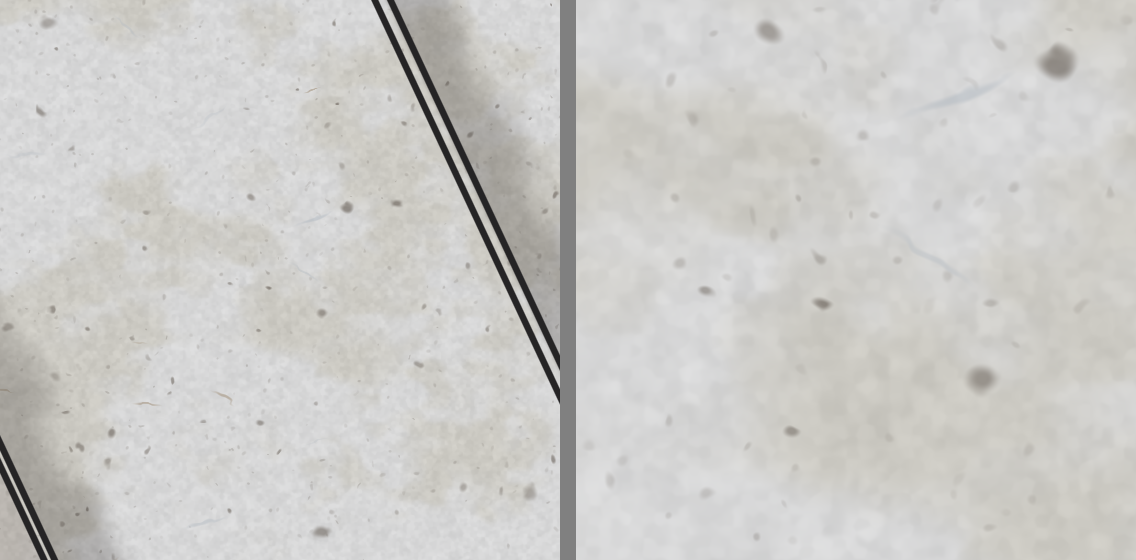
Left: the whole. Right: its middle third, enlarged.
This texture is drawn by a WebGL 1 fragment shader. Its source:

```glsl
precision highp float;

uniform vec2 u_resolution;

// Stone
const vec3 COOL_STONE = vec3(0.842, 0.843, 0.845);
const vec3 WARM_STONE = vec3(0.798, 0.790, 0.762);
const vec3 SHADE = vec3(0.685, 0.680, 0.678);
const vec3 SIDE_SLAB = vec3(0.765, 0.755, 0.760);
const vec2 PATCH_STRETCH = vec2(1.0, 1.4);
const float GRAIN = 0.075;

// Marks
const vec3 PIT = vec3(0.43, 0.40, 0.37);
const vec3 RUST = vec3(0.62, 0.55, 0.46);
const vec3 BLUE_VEIN = vec3(0.70, 0.73, 0.76);

// Paired joints
const vec3 JOINT = vec3(0.145, 0.140, 0.145);
const vec2 JOINT_NORMAL = vec2(0.906, 0.423);
const float FIRST_PAIR = 0.080;
const float PAIR_PERIOD = 0.962;
const float NARROW_GAP = 0.0170;
const float WIDE_GAP = 0.0255;
const float JOINT_HALF_WIDTH = 0.0058;
const float SHADE_START = 0.065;
const float SHADE_END = 0.150;

float hash(vec2 p) {
  return fract(sin(dot(p, vec2(127.1, 311.7))) * 43758.55);
}

vec2 hash2(vec2 p) {
  return vec2(hash(p), hash(p + 57.3));
}

// Smooth cellular noise: random cell values blended by distance
float cellNoise(vec2 p) {
  vec2 cell = floor(p);
  float sum = 0.0;
  float total = 0.0;
  for (int j = -1; j <= 1; j++) {
    for (int i = -1; i <= 1; i++) {
      vec2 id = cell + vec2(float(i), float(j));
      vec2 away = p - id - 0.15 - 0.7 * hash2(id);
      float weight = exp(-6.0 * dot(away, away));
      sum += weight * hash(id + 19.7);
      total += weight;
    }
  }
  return sum / total;
}

// Scattered soft ellipses; radius is in cell units
float specks(vec2 p, float chance, float radius, float stretch, float tilt) {
  vec2 cell = floor(p);
  float mark = 0.0;
  for (int j = -1; j <= 1; j++) {
    for (int i = -1; i <= 1; i++) {
      vec2 id = cell + vec2(float(i), float(j));
      float present = step(hash(id + 3.1), chance);
      float angle = tilt * (hash(id + 8.6) - 0.5);
      float c = cos(angle);
      float s = sin(angle);
      vec2 q = mat2(c, -s, s, c) * (p - id - hash2(id + 41.0));
      float size = radius * mix(0.45, 1.0, hash(id + 12.4));
      float edge = length(q / vec2(stretch, 1.0)) / size;
      float strength = mix(0.35, 1.0, hash(id + 27.8));
      mark = max(mark, present * strength * (1.0 - smoothstep(0.25, 1.0, edge)));
    }
  }
  return mark;
}

vec3 stone(vec2 p) {
  vec2 q = p * PATCH_STRETCH + 2.7;
  float tone = 0.50 * cellNoise(q * 3.5) + 0.30 * cellNoise(q * 9.0)
             + 0.20 * cellNoise(q * 26.0);
  vec3 color = mix(COOL_STONE, WARM_STONE, smoothstep(0.38, 0.67, tone));
  float grain = 0.55 * cellNoise(p * 75.0) + 0.45 * cellNoise(p * 150.0) - 0.5;
  return color + GRAIN * grain;
}

vec3 addMarks(vec3 color, vec2 p) {
  vec2 wobble = vec2(cellNoise(p * 60.0), cellNoise(p * 60.0 + 31.0)) - 0.5;
  vec2 q = p + 0.008 * wobble;
  float cluster = smoothstep(0.30, 0.70, cellNoise(p * 4.0 + 11.0));
  color = mix(color, BLUE_VEIN, 0.6 * specks(q * 5.0 + 4.0, 0.15, 0.03, 10.0, 1.6));
  color = mix(color, RUST, 0.55 * specks(q * 6.0 + 9.0, 0.16, 0.03, 8.0, 1.2));
  color = mix(color, PIT, 0.25 * specks(q * 45.0, 0.22, 0.22, 1.3, 6.28));
  color = mix(color, PIT, 0.65 * specks(q * 22.0, 0.05 + 0.13 * cluster, 0.16, 1.4, 6.28));
  return mix(color, PIT, 0.70 * specks(q * 9.0 + 5.0, 0.15, 0.13, 1.4, 6.28));
}

void main() {
  vec2 p = gl_FragCoord.xy / u_resolution.y;
  float blur = max(0.0015, 0.75 / u_resolution.y);
  float offset = dot(p, JOINT_NORMAL) - FIRST_PAIR;
  float pair = floor(offset / PAIR_PERIOD + 0.5);
  float d = offset - pair * PAIR_PERIOD;
  float gap = mix(NARROW_GAP, WIDE_GAP, step(0.5, pair));

  vec3 color = addMarks(stone(p), p);

  // Soft shade beside each pair, and the duller neighbouring slab
  float ragged = d + 0.07 * (cellNoise(p * 7.0 + 6.0) - 0.5);
  float shade = smoothstep(0.0, 0.012, d) * (1.0 - smoothstep(SHADE_START, SHADE_END, ragged));
  color *= mix(vec3(1.0), SHADE / COOL_STONE, shade);
  color *= mix(vec3(1.0), SIDE_SLAB / COOL_STONE, 1.0 - smoothstep(-0.004, 0.0, offset));

  // Two dark joints
  float joint = abs(abs(d) - 0.5 * gap) - JOINT_HALF_WIDTH;
  color = mix(color, JOINT, 1.0 - smoothstep(-blur, blur, joint));
  gl_FragColor = vec4(color, 1.0);
}
```
